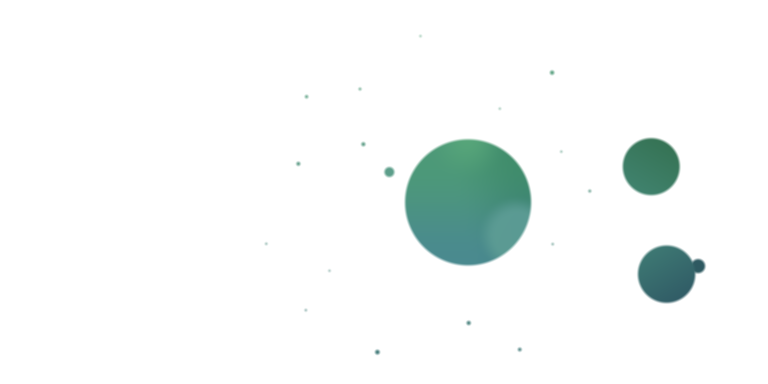
This background is drawn by a Shadertoy shader. Its source:

```glsl
float hash(float n) {
    return fract(sin(n * 12.99) * 437.58);
}

// Soft-edged coverage of a disc
float disc(vec2 p, vec2 center, float radius) {
    float soft = max(0.005, 0.9 / iResolution.y);
    return 1.0 - smoothstep(-soft, soft, length(p - center) - radius);
}

// Linear blend across a disc: 0 on the far side, 1 towards dir
float ramp(vec2 p, vec2 center, float radius, vec2 dir) {
    return clamp(0.5 + 0.5 * dot(p - center, normalize(dir)) / radius, 0.0, 1.0);
}

// Tiny specks on a loose golden-angle spiral
vec3 addSpecks(vec3 color, vec2 p) {
    for (float i = 0.0; i < 18.0; i++) {
        float angle = i * 2.39996 + 0.4 * hash(i + 3.0);
        float reach = 0.2 + 0.33 * sqrt(i / 18.0);
        vec2 center = vec2(1.13, 0.45) + reach * vec2(0.85 * cos(angle), sin(angle));
        float size = hash(i + 7.0);
        float radius = mix(0.0025, 0.0055, size * size);
        vec3 tint = mix(vec3(0.26, 0.47, 0.48), vec3(0.36, 0.66, 0.50), center.y);
        color = mix(color, tint, disc(p, center, radius) * mix(0.45, 1.0, size));
    }
    return color;
}

vec3 largeSphere(vec2 p, vec2 center, float radius) {
    float height = ramp(p, center, radius, vec2(0.0, 1.0));
    vec3 color = mix(vec3(0.29, 0.54, 0.56), vec3(0.30, 0.60, 0.47), smoothstep(0.0, 0.85, height));

    // Shade on the right, glow at the top
    color -= 0.05 * smoothstep(0.4, 1.0, ramp(p, center, radius, vec2(1.0, 0.25)));
    float topGlow = 1.0 - smoothstep(0.0, 0.11, length(p - center - vec2(0.0, radius)));
    color = mix(color, vec3(0.35, 0.66, 0.48), 0.8 * topGlow);

    // Pale reflection at the lower right
    float reflection = 1.0 - smoothstep(0.055, 0.105, length(p - vec2(1.345, 0.388)));
    return mix(color, vec3(0.36, 0.61, 0.58), 0.95 * reflection);
}

void mainImage(out vec4 fragColor, in vec2 fragCoord) {
    // Height is 1; x is centered so that the layout holds at any aspect
    vec2 p = (fragCoord - 0.5 * iResolution.xy) / iResolution.y + vec2(1.0, 0.5);
    vec3 color = addSpecks(vec3(1.0), p);

    // Small satellites
    color = mix(color, vec3(0.36, 0.62, 0.54), disc(p, vec2(1.014, 0.552), 0.0125));
    color = mix(color, vec3(0.18, 0.35, 0.38), disc(p, vec2(1.818, 0.307), 0.018));

    // Large sphere
    vec2 largeCenter = vec2(1.219, 0.473);
    color = mix(color, largeSphere(p, largeCenter, 0.164), disc(p, largeCenter, 0.164));

    // Green sphere
    vec2 greenCenter = vec2(1.696, 0.566);
    float greenRamp = ramp(p, greenCenter, 0.074, vec2(0.6, 1.0));
    vec3 green = mix(vec3(0.25, 0.51, 0.43), vec3(0.21, 0.45, 0.33), greenRamp);
    color = mix(color, green, disc(p, greenCenter, 0.074));

    // Teal sphere
    vec2 tealCenter = vec2(1.736, 0.286);
    float tealRamp = ramp(p, tealCenter, 0.0745, vec2(0.6, -1.0));
    vec3 teal = mix(vec3(0.24, 0.47, 0.45), vec3(0.19, 0.36, 0.40), tealRamp);
    color = mix(color, teal, disc(p, tealCenter, 0.0745));

    fragColor = vec4(color, 1.0);
}
```
